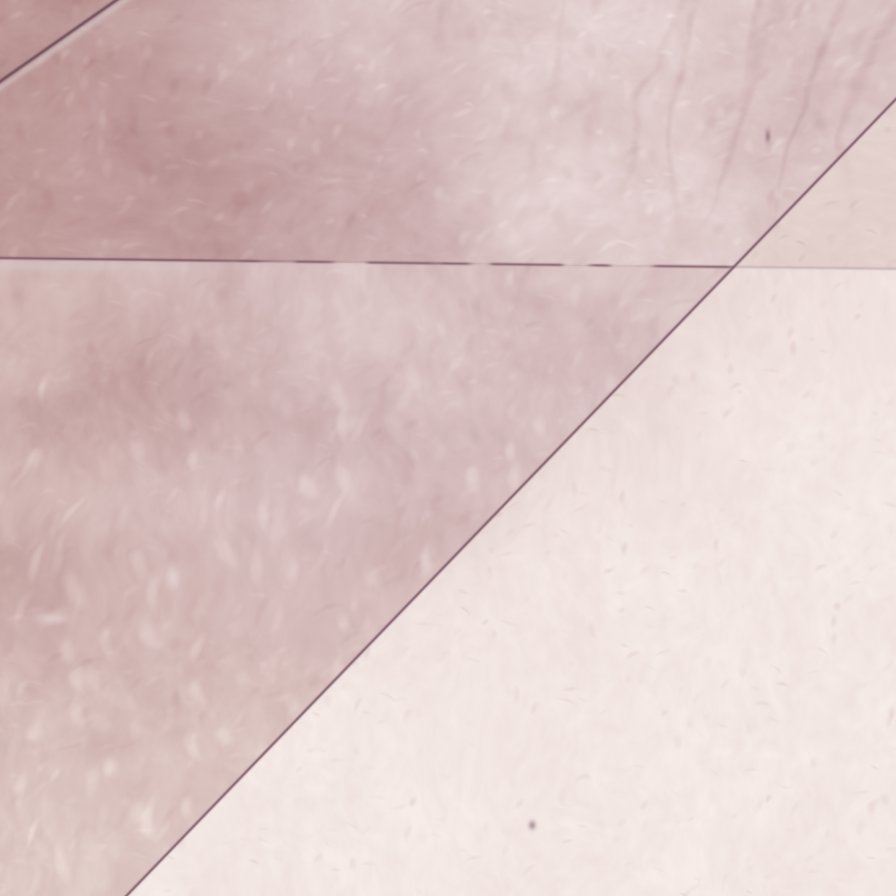
Write a Shadertoy shader that draws this texture.

```glsl
// Polished rose stone slabs meeting a pale slab along fine dark joints.
// Signed line distances split the slabs; soft blobs set their broad tone,
// gradient noise adds clouds and veins, and hashed cells scatter the flakes.
#define DARK_STONE vec3(0.715, 0.562, 0.560)
#define PALE_STONE vec3(0.957, 0.911, 0.896)
#define JOINT_COLOR vec3(0.45, 0.31, 0.37)
#define JOINT_WIDTH 0.0017
#define CLOUD_AMOUNT 0.20
#define MOTTLE_AMOUNT 0.19
#define GRAIN_AMOUNT 0.09
#define VEIN_AMOUNT 0.12
#define FLAKE_AMOUNT 0.18

vec2 hash2(vec2 p) {
    vec3 q = fract(p.xyx * vec3(0.1031, 0.1030, 0.0973));
    q += dot(q, q.yzx + 33.33);
    return fract((q.xx + q.yz) * q.zy);
}

float gradientNoise(vec2 p) {
    vec2 i = floor(p), f = fract(p), u = f * f * (3.0 - 2.0 * f);
    vec4 corner;
    for (int k = 0; k < 4; k++) {
        vec2 o = vec2(k & 1, k >> 1);
        float a = 6.2832 * hash2(i + o).x;
        corner[k] = dot(vec2(cos(a), sin(a)), f - o);
    }
    return mix(mix(corner.x, corner.y, u.x), mix(corner.z, corner.w, u.x), u.y);
}

float fbm(vec2 p) {
    float sum = 0.0, amp = 0.6;
    for (int i = 0; i < 4; i++, amp *= 0.5) {
        sum += amp * gradientNoise(p);
        p = mat2(1.6, 1.2, -1.2, 1.6) * p + 7.3;
    }
    return sum;
}

// Signed distance to the line through a and b, positive on its left.
float lineSide(vec2 p, vec2 a, vec2 b) {
    vec2 d = normalize(b - a);
    return d.x * (p.y - a.y) - d.y * (p.x - a.x);
}

float blob(vec2 p, float x, float y, float rx, float ry) {
    vec2 q = (p - vec2(x, y)) / vec2(rx, ry);
    return exp(-dot(q, q));
}

// Scattered soft slivers, leaning at most 'spread' radians from 'lean'.
float flakes(vec2 p, float cells, float lean, float spread, float density) {
    vec2 g = p * cells;
    float sum = 0.0;
    for (int k = 0; k < 9; k++) {
        vec2 cell = floor(g) + vec2(k % 3 - 1, k / 3 - 1);
        vec2 rnd = hash2(cell + 13.7), kind = hash2(cell + 71.3), d = g - cell - rnd;
        float a = lean + spread * (kind.x * 2.0 - 1.0);
        d = vec2(d.x * cos(a) + d.y * sin(a), d.y * cos(a) - d.x * sin(a));
        d.y += 1.2 * (rnd.x - 0.5) * d.x * d.x;
        float r = length(d / vec2(0.30 + 0.40 * rnd.y, 0.12 + 0.20 * kind.x));
        sum += step(kind.y, density) * (1.0 - smoothstep(0.15, 1.0, r)) * (0.2 + 0.8 * rnd.x);
    }
    return sum;
}

// Soft-edged stroke along a signed distance.
float joint(float dist, float width, float px) {
    float w = max(width, 0.7 * px);
    return exp(-dist * dist / (w * w));
}

void mainImage(out vec4 fragColor, in vec2 fragCoord) {
    vec2 p = fragCoord / iResolution.xy;
    float px = 1.0 / min(iResolution.x, iResolution.y);
    // Joints and the slabs between them
    float diagonal = lineSide(p, vec2(0.141, 0.0), vec2(0.818, 0.701));
    float level = lineSide(p, vec2(0.0, 0.712), vec2(0.818, 0.702));
    float corner = lineSide(p, vec2(0.0, 0.909), vec2(0.130, 1.0));
    float rose = smoothstep(-px, px, diagonal), upper = smoothstep(-px, px, level);
    // Broad tone of each slab, 0 dark to 1 pale
    float top = mix(0.14, 0.62, smoothstep(0.12, 0.66, p.x + 0.35 * (p.y - 0.82)));
    top += 0.16 * blob(p, 0.33, 0.95, 0.10, 0.08) + 0.10 * blob(p, 0.62, 0.79, 0.10, 0.08);
    top += 0.12 * blob(p, 0.70, 0.97, 0.14, 0.06) - 0.12 * blob(p, 0.43, 0.84, 0.08, 0.13);
    top -= 0.06 * blob(p, 0.13, 0.84, 0.14, 0.08) + 0.07 * blob(p, 0.92, 0.95, 0.09, 0.12);
    float low = mix(0.42, 0.53, smoothstep(0.05, 0.55, p.x)) + 0.17 * smoothstep(0.36, 0.0, p.y);
    low += 0.13 * blob(p, 0.08, 0.45, 0.14, 0.05) + 0.10 * blob(p, 0.38, 0.66, 0.10, 0.06);
    low -= 0.18 * blob(p, 0.15, 0.55, 0.20, 0.08) + 0.14 * blob(p, 0.0, 0.34, 0.10, 0.07);
    float roseTone = mix(mix(low, top, upper), 0.10, smoothstep(-px, px, corner));
    float nearJoint = exp(diagonal * 10.0) * smoothstep(0.15, 0.5, p.y) * (1.0 - upper);
    float paleTone = mix(0.99, 0.73, upper) - 0.17 * nearJoint;
    // Clouds, mottling, fibrous grain and upright veins
    vec2 warp = vec2(fbm(p * 5.0), fbm(p * 5.0 + 19.0));
    float cloud = fbm(p * 6.0 + warp * 0.6);
    float mottle = fbm(p * mix(vec2(24.0, 15.0), vec2(18.0, 20.0), upper) + warp);
    float grain = fbm(p * mix(vec2(70.0, 48.0), vec2(50.0, 75.0), upper) + warp * 4.0);
    float ridge = abs(gradientNoise(vec2(p.x * 15.0 - p.y * 4.0, p.y * 2.5) + warp * 0.7));
    float vein = smoothstep(0.10, 0.0, ridge) * smoothstep(0.45, 0.80, p.x) * smoothstep(0.68, 0.86, p.y);
    roseTone += CLOUD_AMOUNT * cloud + MOTTLE_AMOUNT * mottle + GRAIN_AMOUNT * grain - VEIN_AMOUNT * vein;
    paleTone += 0.08 * cloud + 0.07 * mottle + 0.09 * grain - 0.06 * vein;
    // Pale slivers in the rose slabs, small dark ones in the pale slab
    vec2 bent = p + warp * 0.03;
    float upright = flakes(bent, 23.0, 1.5, 0.6, 0.70), slanted = flakes(bent, 40.0, 0.6, 1.0, 0.55);
    roseTone += FLAKE_AMOUNT * mix(upright * smoothstep(0.68, 0.50, p.y), slanted * 0.3, upper);
    roseTone += 0.07 * slanted - 0.09 * flakes(bent + 5.0, 30.0, 1.1, 0.8, 0.50);
    paleTone -= 0.15 * flakes(bent, 50.0, 0.6, 1.2, 0.45) * smoothstep(-0.25, 0.2, mottle);
    vec3 color = mix(DARK_STONE, PALE_STONE, clamp(mix(paleTone, roseTone, rose), -0.05, 1.04));
    color.b += rose * mix(-0.006, 0.010, smoothstep(0.1, 0.5, p.y) * smoothstep(-0.1, 0.4, p.x));
    // Lone bright chips and dark pits
    float chips = blob(p, 0.058, 0.310, 0.018, 0.007) + blob(p, 0.193, 0.355, 0.008, 0.012);
    float pits = blob(p, 0.857, 0.848, 0.003, 0.007) + blob(p, 0.594, 0.079, 0.004, 0.005);
    color = mix(mix(color, vec3(0.92, 0.86, 0.86), 0.6 * chips), JOINT_COLOR, 0.5 * pits);
    // Lit bevels, then the dark joints: the level one breaks up to the right
    float bevel = joint(level + 0.008, 0.006, px) * smoothstep(0.36, 0.02, p.x) + joint(corner + 0.006, 0.004, px);
    color = mix(color, vec3(0.83, 0.77, 0.78), 0.55 * bevel);
    float broken = smoothstep(-0.10, 0.12, gradientNoise(vec2(p.x * 22.0, 4.3)));
    float ink = mix(0.20, mix(0.75, 0.10 + 0.60 * broken, smoothstep(0.2, 0.4, p.x)), rose);
    color = mix(color, JOINT_COLOR, ink * joint(level, JOINT_WIDTH, px));
    color = mix(color, JOINT_COLOR * 0.9, 0.85 * joint(corner, JOINT_WIDTH * 1.2, px));
    color = mix(color, JOINT_COLOR, 0.80 * joint(diagonal, JOINT_WIDTH, px));
    fragColor = vec4(clamp(color, 0.0, 1.0), 1.0);
}
```
